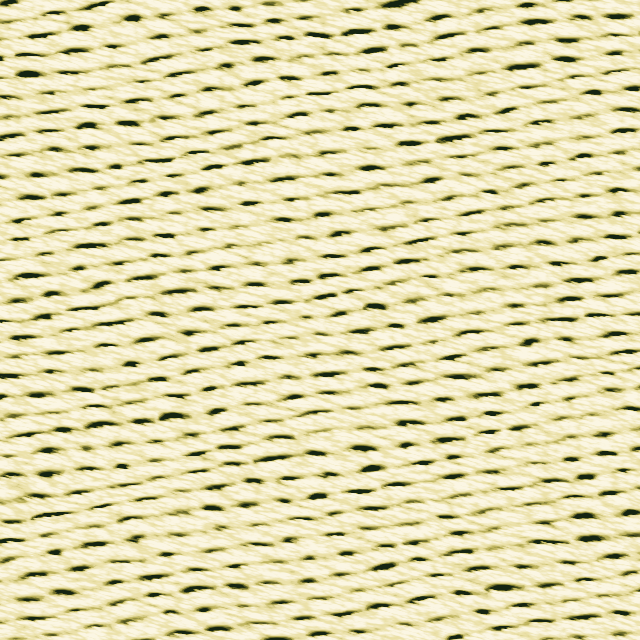
Give the GLSL for this texture, as a three.js fragment shader.

```glsl
varying vec2 vUv;

float hash(vec2 p) {
  return fract(sin(dot(p, vec2(127.1, 311.7))) * 43758.55);
}

// Cellular noise: distance to the nearest scattered point
float cellNoise(vec2 p) {
  vec2 cell = floor(p);
  float nearest = 2.0;
  for (int j = -1; j <= 1; j++) {
    for (int i = -1; i <= 1; i++) {
      vec2 c = cell + vec2(float(i), float(j));
      vec2 point = c + vec2(hash(c), hash(c + 37.3));
      nearest = min(nearest, distance(p, point));
    }
  }
  return nearest;
}

float layeredSines(vec2 p) {
  return 0.5 * sin(p.x + 1.7 * sin(p.y * 0.8))
       + 0.3 * sin(2.3 * p.y - 1.4 * p.x + 1.0)
       + 0.2 * sin(4.1 * p.x + 3.3 * p.y + 2.0);
}

vec3 yarnColor(float shade) {
  vec3 cream = vec3(0.985, 0.965, 0.89);
  vec3 straw = vec3(0.92, 0.88, 0.66);
  vec3 olive = vec3(0.74, 0.70, 0.36);
  vec3 moss = vec3(0.42, 0.42, 0.16);
  vec3 gap = vec3(0.08, 0.14, 0.07);
  vec3 color = mix(cream, straw, smoothstep(0.0, 0.3, shade));
  color = mix(color, olive, smoothstep(0.3, 0.55, shade));
  color = mix(color, moss, smoothstep(0.55, 0.75, shade));
  return mix(color, gap, smoothstep(0.75, 1.0, shade));
}

// Dark opening between two strands, one per twist
float seamGap(float row, float across, float along, float roughness) {
  float u = along + hash(vec2(row, 4.0));
  float id = floor(u);
  float x = fract(u) - 0.5 + 0.16 * (hash(vec2(id, row + 9.0)) - 0.5);
  float y = across + 0.16 * x + 0.13 * roughness;
  float halfLength = mix(0.2, 0.36, hash(vec2(id + 5.0, row)));
  float thickness = mix(0.075, 0.13, hash(vec2(id, row + 21.0)));
  thickness *= mix(0.8, 1.5, smoothstep(-0.05, 0.1, y));
  float depth = mix(0.4, 1.3, hash(vec2(id, row)));
  // Fade at the cell ends keeps neighbouring openings separate
  float ends = 1.0 - smoothstep(0.4, 0.5, abs(fract(u) - 0.5));
  return depth * ends * exp(-pow(abs(x) / halfLength, 2.0) - y * y / (thickness * thickness));
}

void main() {
  vec2 p = vUv;

  // Fine fibres run down to the right
  vec2 fibre = vec2(p.x, p.y + 0.22 * p.x + 0.002 * layeredSines(p * 18.0));
  float coarse = cellNoise(fibre * vec2(28.0, 150.0)) - 0.45;
  float fine = cellNoise(fibre * vec2(75.0, 250.0) + 11.0) - 0.45;

  // Strands climb to the right with a slight wander
  float v = 32.0 * (p.y - 0.14 * p.x) + 0.22 * layeredSines(p * vec2(13.0, 17.0));
  float along = 16.0 * p.x + 0.35 * layeredSines(p * vec2(9.0, 21.0) + 3.0);
  float seamRow = floor(v + 0.5);
  float across = v - seamRow;

  // Twisted plies inside each strand
  float strand = floor(v);
  float ply = fract(along + hash(vec2(strand, 4.0)) + 1.2 * fract(v));
  float groove = exp(-pow((ply - 0.5) / 0.14, 2.0));
  float seam = exp(-pow((across + 0.1 * coarse) / 0.15, 2.0));

  float patchiness = 0.95 + 0.25 * layeredSines(p * vec2(15.0, 23.0) + 5.0);
  float opening = seamGap(seamRow, across, along, coarse + 0.5 * fine);

  float shade = 0.08 + 0.36 * coarse + 0.26 * fine;
  shade += 0.23 * seam + 0.15 * groove * (1.0 - 0.5 * seam);
  shade += patchiness * opening;
  gl_FragColor = vec4(yarnColor(shade), 1.0);
}
```
